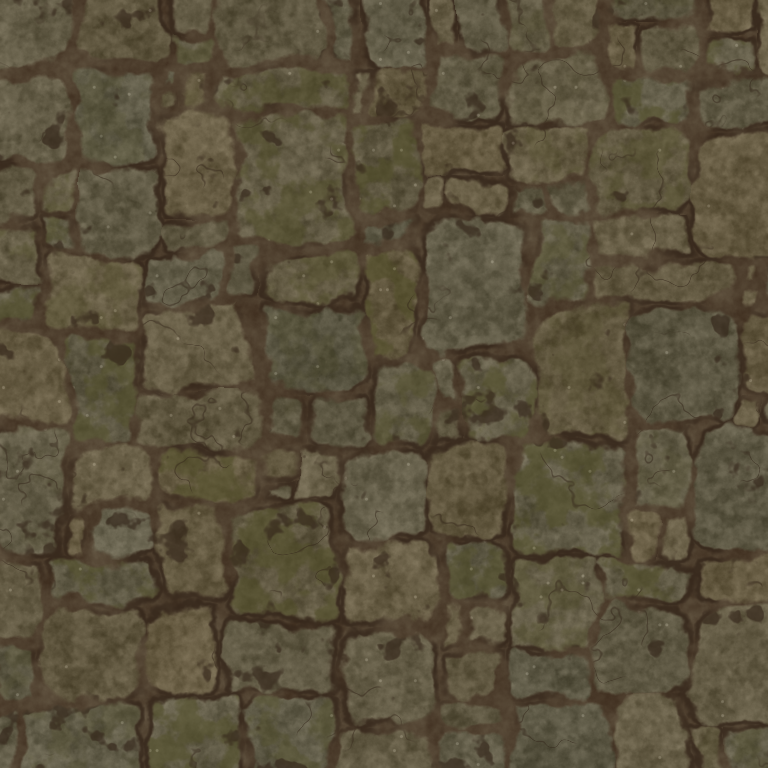
Give the GLSL for this texture, as a Shadertoy shader.

```glsl
#define STONES 8.0
#define JOINT 0.024
#define ROUGHNESS 0.16
#define SPLIT_CHANCE 0.36
#define STONE_DARK vec3(0.300, 0.272, 0.188)
#define STONE_LIGHT vec3(0.465, 0.432, 0.342)
#define MORTAR_DARK vec3(0.255, 0.190, 0.130)
#define MORTAR_LIGHT vec3(0.365, 0.312, 0.238)
#define MOSS vec3(0.310, 0.300, 0.150)
#define CREVICE vec3(0.200, 0.145, 0.100)

float hash(vec2 p) {
    vec3 q = fract(p.xyx * 0.1031);
    q += dot(q, q.yzx + 33.33);
    return fract((q.x + q.y) * q.z);
}

float noise(vec2 p) {
    vec2 i = floor(p), f = fract(p);
    f = f * f * (3.0 - 2.0 * f);
    return mix(mix(hash(i), hash(i + vec2(1, 0)), f.x),
               mix(hash(i + vec2(0, 1)), hash(i + 1.0), f.x), f.y);
}

float fbm(vec2 p) {
    float sum = 0.0, amp = 0.533;
    for (int i = 0; i < 4; i++) {
        sum += amp * noise(p);
        p = mat2(1.6, 1.2, -1.2, 1.6) * p + 7.3;
        amp *= 0.5;
    }
    return sum;
}

// Position of the wall line inside a lattice cell
float cut(vec2 cell) { return mix(0.16, 0.84, hash(cell + 41.7)); }

// Rounded box with one sheared corner, slightly turned
float stoneDistance(vec2 q, vec2 halfSize, vec2 id) {
    float turn = 0.12 * (hash(id + 3.1) - 0.5);
    q += turn * vec2(-q.y, q.x);
    float radius = min(halfSize.x, halfSize.y) * mix(0.12, 0.55, hash(id + 5.7));
    vec2 e = abs(q) - halfSize + radius;
    float d = length(max(e, 0.0)) + min(max(e.x, e.y), 0.0) - radius;
    float angle = 6.2832 * hash(id + 9.2);
    vec2 dir = vec2(cos(angle), sin(angle));
    float reach = dot(abs(dir), halfSize) * mix(0.78, 1.1, hash(id + 12.4));
    return max(d, dot(q, dir) - reach);
}

// Gapless random rectangles, one per lattice vertex: distance and stone id
vec3 masonry(vec2 p) {
    vec3 nearest = vec3(9.0, 0.0, 0.0);
    for (int k = 0; k < 9; k++) {
        vec2 v = floor(p + 0.5) + vec2(k % 3 - 1, k / 3 - 1);
        vec2 q = p - v, id = v;
        float a = cut(v), b = cut(v - 1.0) - 1.0;
        float c = cut(v - vec2(1, 0)), e = cut(v - vec2(0, 1));
        bool even = mod(v.x + v.y, 2.0) < 0.5;
        vec2 hi = even ? vec2(e, a) : vec2(a, c);
        vec2 lo = even ? vec2(c - 1.0, b) : vec2(b, e - 1.0);

        // Break some blocks into a large stone and small fillers
        for (int s = 0; s < 2; s++) {
            if (hash(id + 17.3) > SPLIT_CHANCE + 0.2 * float(s)) break;
            vec2 size = hi - lo;
            int axis = size.x > size.y ? 0 : 1;
            float line = lo[axis] + size[axis] * mix(0.25, 0.45, hash(id + 21.9));
            if (q[axis] > line) { lo[axis] = line; id += 0.31; break; }
            hi[axis] = line;
            id += 0.57;
        }
        float inset = JOINT + 0.05 * hash(id + 27.1);
        vec2 halfSize = max((hi - lo) * 0.5 - inset, 0.03);
        float d = stoneDistance(q - 0.5 * (lo + hi), halfSize, id);
        if (d < nearest.x) nearest = vec3(d, id);
    }
    return nearest;
}

void mainImage(out vec4 fragColor, in vec2 fragCoord) {
    vec2 uv = fragCoord / iResolution.y;
    vec2 p = uv * STONES + 20.0;

    // Uneven outlines
    vec2 warp = vec2(fbm(p * 1.6), fbm(p * 1.6 + 31.0)) - 0.5;
    vec3 stone = masonry(p + 0.28 * warp);
    vec2 id = stone.yz;
    float d = stone.x + ROUGHNESS * (fbm(p * 5.0 + 11.0) - 0.5);

    // Weathered face: lichen blotches, grain and a stone's own tone
    float broad = fbm(p * 2.2 + 50.0);
    float blotch = smoothstep(0.34, 0.60, fbm(p * 7.0 + id * 3.0));
    float fine = fbm(p * 15.0 + 70.0);
    float grain = noise(uv * 190.0) - 0.5;
    float relief = fbm(p * 9.0) - fbm(p * 9.0 + vec2(-0.25, 0.3));
    float tone = 0.25 + 0.32 * blotch + 0.8 * (fine - 0.5) + 0.5 * (broad - 0.5);
    tone += 0.26 * (hash(id + 33.0) - 0.4) + 0.17 * grain + 0.3 * relief;
    tone += 0.10 * smoothstep(-0.14, -0.03, d);
    vec3 face = mix(STONE_DARK, STONE_LIGHT, clamp(tone, -0.15, 1.15));
    face += vec3(0.014, 0.0, -0.012) * (hash(id + 37.0) - 0.5) * 2.0;
    float mossy = smoothstep(0.55, 0.95, hash(id + 43.0));
    face = mix(face, MOSS, 0.55 * mossy * smoothstep(0.42, 0.62, fbm(p * 5.0 + 90.0)));

    // Pits, short cracks and pale specks
    float pit = smoothstep(0.70, 0.78, fbm(p * 3.2 + 130.0));
    float crack = smoothstep(0.014, 0.0, abs(fbm(p * 1.7 + 160.0) - 0.5));
    crack *= smoothstep(0.56, 0.68, noise(p * 1.9 + 180.0));
    face = mix(face, CREVICE, max(0.65 * pit, 0.45 * crack));
    vec2 speckCell = floor(uv * 110.0);
    float speck = smoothstep(0.32, 0.1, length(fract(uv * 110.0) - 0.5));
    face += 0.12 * speck * step(0.988, hash(speckCell + 7.0));

    // Earthy joints with dark broken crevices beside the stones
    float soil = 0.55 + 1.1 * (fbm(p * 4.0 + 210.0) - 0.5) + 0.7 * (fine - 0.5) + 0.15 * grain;
    vec3 mortar = mix(MORTAR_DARK, MORTAR_LIGHT, clamp(soil, 0.0, 1.1));
    float crevice = smoothstep(0.06, 0.01, abs(d - 0.025));
    crevice *= smoothstep(0.44, 0.66, fbm(p * 1.8 + 240.0));
    mortar = mix(mortar, CREVICE, 0.75 * crevice);

    float soft = max(0.026, STONES / iResolution.y);
    vec3 color = mix(face, mortar, smoothstep(-soft, soft, d));
    fragColor = vec4(color, 1.0);
}
```
